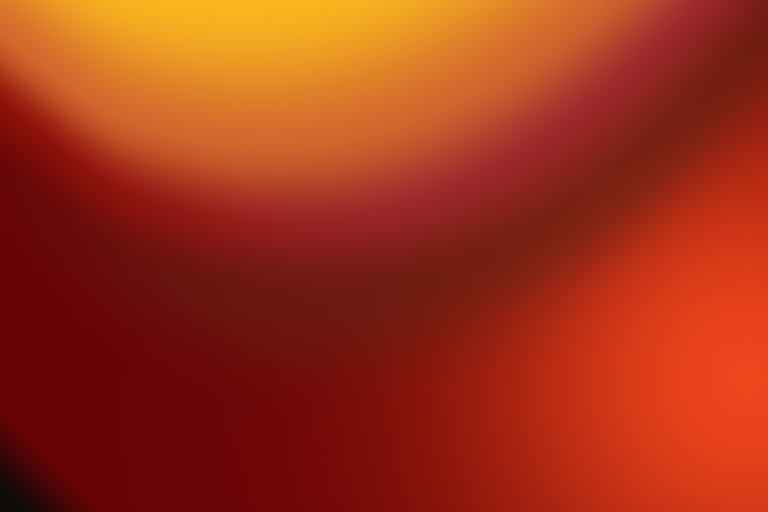
Give the GLSL for this background, as a WebGL 2 fragment shader.

```glsl
#version 300 es
precision highp float;
// Soft abstract blur: a golden glow hanging from the top edge, a brown valley
// under it, and an ember glow at the right over deep red. The upper glow is a
// colour ramp over nested parabolas; the ember is a Gaussian.

uniform vec2 u_resolution;
out vec4 fragColor;

// Depth of a point in the nested bowls of light; 0 at the top of the glow.
float bowlDepth(vec2 p) {
    float depth = 1.0 - p.y;
    float offset = p.x - 0.54;
    float firstGuess = depth + 0.66 * offset * offset;
    // The axis leans right as the bowls widen.
    float axis = 0.46 + 0.22 * min(firstGuess, 0.7);
    float leftFalloff = 1.0 - smoothstep(0.0, 0.25, p.x);
    return depth + 0.66 * (p.x - axis) * (p.x - axis) + 0.04 * leftFalloff;
}

// Deep red ground with the ember, the brown valley and the dark corner.
vec3 groundColor(vec2 p, float bowl) {
    vec2 toEmber = p - vec2(1.46, 0.26);
    float ember = exp(-3.3 * dot(toEmber, toEmber));
    vec3 color = mix(vec3(0.41, 0.012, 0.02), vec3(0.93, 0.27, 0.11), ember);

    float band = (bowl - 0.58) / 0.14;
    float valley = 0.7 * exp(-band * band) * smoothstep(-0.2, 0.6, p.x);
    color = mix(color, vec3(0.40, 0.13, 0.08), valley);

    float corner = 1.0 - smoothstep(0.03, 0.23, p.x + p.y);
    return mix(color, vec3(0.06, 0.04, 0.03), corner);
}

// Gold through orange to crimson, then into the ground.
vec3 glowColor(vec2 p, float bowl, vec3 ground) {
    vec3 crimson = mix(vec3(0.57, 0.07, 0.04), vec3(0.62, 0.17, 0.18),
                       smoothstep(0.0, 0.9, p.x));
    vec3 color = mix(vec3(0.98, 0.71, 0.12), vec3(0.82, 0.40, 0.18),
                     smoothstep(0.0, 0.31, bowl));
    color = mix(color, crimson, smoothstep(0.27, 0.45, bowl));
    return mix(color, ground, smoothstep(0.40, 0.59, bowl));
}

void main() {
    // Canvas height is one unit; width is scaled to 1.5 units.
    vec2 p = gl_FragCoord.xy / u_resolution * vec2(1.5, 1.0);
    float bowl = bowlDepth(p);
    fragColor = vec4(glowColor(p, bowl, groundColor(p, bowl)), 1.0);
}
```
